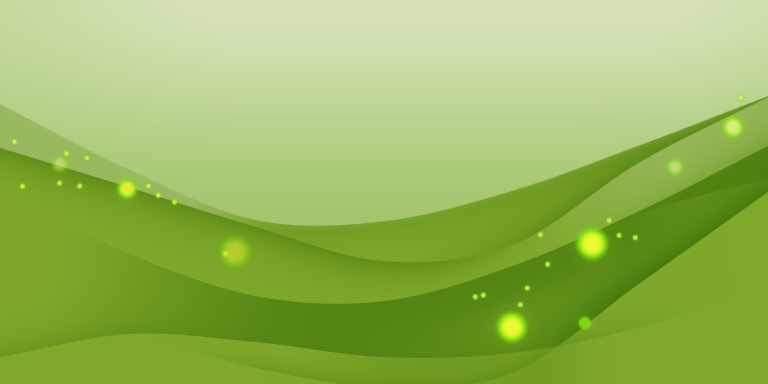
This background is drawn by a Shadertoy shader. Its source:

```glsl
const vec3 LEAF = vec3(0.50, 0.66, 0.17);
const vec3 DEEP = vec3(0.33, 0.52, 0.07);
const vec3 SHADE = vec3(0.22, 0.44, 0.02);
const vec3 VEIL = vec3(0.60, 0.72, 0.37);
const vec3 PALE = vec3(0.84, 0.89, 0.72);
const vec3 MIST = vec3(0.64, 0.77, 0.42);
const vec3 LIME = vec3(0.52, 0.90, 0.06);
const vec3 LEMON = vec3(0.93, 0.98, 0.20);
const vec3 CREAM = vec3(0.88, 0.94, 0.52);

float hash(float n) {
    return fract(sin(n * 91.35) * 4375.85);
}

// Smooth wave through seven evenly spaced heights, x from 0 to 2
float wave(float x, float h[7]) {
    float s = clamp(x * 3.0, 0.0, 5.999);
    int i = int(s);
    float t = s - float(i);
    float a = h[i], b = h[i + 1];
    float before = i > 0 ? h[i - 1] : 2.0 * a - b;
    float after = i < 5 ? h[i + 2] : 2.0 * b - a;
    float ma = 0.5 * (b - before), mb = 0.5 * (after - a);
    return a + t * (ma + t * (3.0 * (b - a) - 2.0 * ma - mb
             + t * (2.0 * (a - b) + ma + mb)));
}

// Antialiased coverage of the side where d is positive
float cover(float d) {
    return clamp(d / max(fwidth(d), 1e-5) + 0.5, 0.0, 1.0);
}

// Soft shading which fades with distance from an edge
float fade(float d, float width) {
    return exp(-max(d, 0.0) / width);
}

// Round light with a bright heart and a soft rim
vec3 addLight(vec3 base, vec2 p, vec2 center, float radius, vec3 rim, vec3 heart, float strength) {
    float d = length(p - center) / radius;
    vec3 tint = mix(heart, rim, smoothstep(0.3, 0.85, d));
    float halo = 0.3 * exp(-d * d * 1.2);
    float disc = 1.0 - smoothstep(0.55, 1.1, d);
    return mix(base, tint, strength * max(disc, halo));
}

void mainImage(out vec4 fragColor, in vec2 fragCoord) {
    vec2 p = fragCoord / iResolution.xy * vec2(2.0, 1.0);
    float x = p.x;

    float crest = wave(x, float[7](0.729, 0.560, 0.427, 0.424, 0.503, 0.622, 0.750));
    float ribbon = wave(x, float[7](0.615, 0.513, 0.409, 0.320, 0.362, 0.578, 0.747));
    float trough = wave(x, float[7](0.505, 0.341, 0.229, 0.216, 0.307, 0.451, 0.620));
    float fold = wave(x, float[7](0.479, 0.315, 0.203, 0.190, 0.286, 0.443, 0.536));
    float sweep = wave(x, float[7](0.172, 0.133, 0.042, -0.008, 0.029, 0.263, 0.500));
    float base = wave(x, float[7](0.070, 0.130, 0.109, 0.070, 0.081, 0.148, 0.263));

    // Pale sky, brightest at the top
    vec3 color = mix(MIST, PALE, smoothstep(0.38, 1.02, p.y));
    color = mix(color, MIST, 0.4 * smoothstep(0.5, 1.4, abs(x - 1.15)));

    // Translucent crest on the left, solid green on the right
    float d = crest - p.y;
    vec3 solid = mix(LEAF, DEEP, 0.45 * fade(d, 0.05));
    solid = mix(solid, DEEP, 0.75 * fade(p.y - ribbon, 0.06) * smoothstep(1.0, 1.5, x));
    vec3 sheet = mix(VEIL, solid, smoothstep(0.45, 0.75, x));
    sheet = mix(sheet, MIST, 0.3 * fade(d, 0.008));
    color = mix(color, sheet, cover(d));

    // Middle ribbon, shaded on the left and light on the right
    d = ribbon - p.y;
    sheet = mix(LEAF, VEIL, 0.95 * smoothstep(1.25, 1.8, x));
    sheet = mix(sheet, DEEP, 0.8 * fade(d, 0.055) * (1.0 - smoothstep(1.1, 1.5, x)));
    sheet = mix(sheet, LEAF, 0.6 * fade(p.y - trough, 0.05));
    color = mix(color, sheet, cover(d));

    // Dark trough melting into the leaf green on the left
    d = trough - p.y;
    float depth = smoothstep(0.05, 0.85, x);
    sheet = mix(LEAF, DEEP, depth);
    sheet = mix(sheet, LEAF, 0.4 * smoothstep(0.03, 0.15, d) * smoothstep(0.9, 1.4, x));
    color = mix(color, sheet, cover(d));
    d = fold - p.y;
    color = mix(color, mix(LEAF, DEEP, 0.4), 0.65 * cover(d) * smoothstep(1.55, 1.85, x));

    // Sweeping right sheet with its cast shadow
    d = sweep - p.y;
    color = mix(color, SHADE, 0.75 * fade(-d, 0.075) * smoothstep(1.2, 1.6, x));
    color = mix(color, LEAF, cover(d) * smoothstep(1.0, 1.4, x));

    // Base sheet along the bottom
    d = base - p.y;
    float baseShadow = 0.5 * fade(-d, 0.05) * (1.0 - smoothstep(1.4, 1.9, x));
    color = mix(color, DEEP, baseShadow);
    sheet = mix(LEAF, DEEP, 0.3 * smoothstep(0.7, 1.1, x) * (1.0 - smoothstep(1.4, 1.6, x)));
    float crease = cover(p.y - sweep) * fade(p.y - sweep, 0.03);
    sheet = mix(sheet, DEEP, 0.5 * crease * smoothstep(0.4, 0.8, x));
    color = mix(color, sheet, cover(d));

    // Small sparks drifting along both ends of the ribbon
    for (int i = 0; i < 20; i++) {
        float k = float(i);
        float side = mod(k, 2.0);
        float along = mix(0.75 * hash(k + 1.0), 1.2 + 0.75 * hash(k + 2.0), side);
        float lift = (hash(k + 31.0) - 0.5) * 0.26 - 0.08 * side;
        float path = mix(0.62 - 0.32 * along, 0.2 + 0.55 * (along - 1.2), side);
        vec2 spot = vec2(along, path + lift + 0.1 * side);
        vec3 tint = mix(LEMON, CREAM, hash(k + 57.0));
        color = addLight(color, p, spot, 0.009, LIME, tint, 0.8);
    }

    // Large glowing lights
    color = addLight(color, p, vec2(0.612, 0.344), 0.047, LIME, LEMON, 0.50);
    color = addLight(color, p, vec2(0.331, 0.508), 0.030, LIME, LEMON, 0.90);
    color = addLight(color, p, vec2(0.156, 0.573), 0.025, LIME, CREAM, 0.50);
    color = addLight(color, p, vec2(1.333, 0.148), 0.046, LIME, LEMON, 1.00);
    color = addLight(color, p, vec2(1.542, 0.365), 0.048, LIME, LEMON, 1.00);
    color = addLight(color, p, vec2(1.909, 0.669), 0.033, LIME, CREAM, 0.90);
    color = addLight(color, p, vec2(1.758, 0.565), 0.026, LIME, CREAM, 0.60);
    color = addLight(color, p, vec2(1.523, 0.159), 0.019, LIME, LIME, 0.85);

    fragColor = vec4(color, 1.0);
}
```
